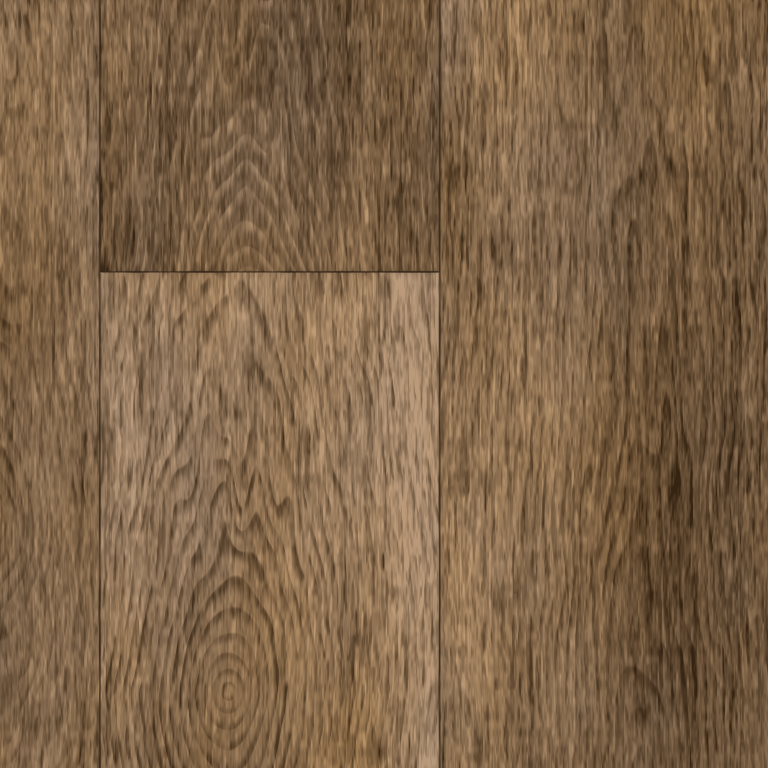
Reproduce this texture procedurally as a Shadertoy shader.

```glsl
// Wide oak floor planks with staggered butt joints and thin dark seams.
// Growth rings are stretched ovals around a heart point in each plank, warped
// by noise; stretched noise adds pores, pale flecks and broad tone changes.

#define PLANK_WIDTH 0.4425
#define PLANK_LENGTH 2.0
#define FIRST_SEAM 0.130
#define FIRST_JOINT 0.646
#define SEAM_HALF_WIDTH 0.0008
#define RING_SPACING 0.0115
#define RING_STRENGTH 0.42
#define PORE_STRENGTH 0.34
#define FLECK_STRENGTH 0.17
#define FIBER_STRENGTH 0.30
#define BLOTCH_STRENGTH 0.50

const vec3 DARK_OAK = vec3(0.255, 0.180, 0.105);
const vec3 LIGHT_OAK = vec3(0.70, 0.567, 0.425);
const vec3 SEAM_COLOR = vec3(0.19, 0.14, 0.095);

struct Plank {
    vec2 heart;      // centre of the ring pattern
    float reach;     // width of the arches as they climb
    float tone;      // 0 dark, 1 light
    float ringDark;  // positive: dark rings, negative: pale rings
    float slope;     // tone change from left to right
};

float hash(vec2 p) {
    vec3 q = fract(p.xyx * vec3(0.1031, 0.1030, 0.0973));
    q += dot(q, q.yzx + 33.33);
    return fract((q.x + q.y) * q.z);
}

float noise(vec2 p) {
    vec2 cell = floor(p), f = fract(p);
    f = f * f * (3.0 - 2.0 * f);
    return mix(mix(hash(cell), hash(cell + vec2(1, 0)), f.x),
               mix(hash(cell + vec2(0, 1)), hash(cell + vec2(1, 1)), f.x), f.y);
}

float fbm(vec2 p) {
    float sum = 0.0, gain = 0.5;
    for (int i = 0; i < 4; i++) {
        sum += gain * noise(p);
        p = p * 2.03 + 17.1;
        gain *= 0.5;
    }
    return sum / 0.9375;
}

Plank choosePlank(float column, float row) {
    if (column < 0.0) return Plank(vec2(-0.02, 0.33), 0.20, 0.62, 0.5, 0.0);
    if (column > 0.0) return Plank(vec2(0.835, -0.05), 0.10, 0.63, 0.75, -0.45);
    if (row < 0.0) return Plank(vec2(0.295, 0.10), 0.20, 0.84, 1.0, 0.15);
    return Plank(vec2(0.325, 0.60), 0.20, 0.42, -0.7, 0.0);
}

// Ring distance: round near the heart, jagged arches further along the plank.
float ringDistance(vec2 p, Plank plank, float seed) {
    vec2 d = p - plank.heart;
    d.x += 0.036 * (fbm(p * vec2(4.0, 5.0) + seed) - 0.5);
    float climb = plank.reach * abs(d.y) * inversesqrt(abs(d.y) + 0.04);
    float jag = noise(p * vec2(45.0, 9.0) + seed) - 0.5;
    climb += 0.024 * jag * smoothstep(0.08, 0.25, abs(d.y));
    return length(vec2(d.x, climb)) + 0.004 * (noise(p * vec2(30.0, 12.0) + seed) - 0.5);
}

// Tone from 0 to 1 of the wood at p.
float woodTone(vec2 p, Plank plank, float seed) {
    vec2 grain = p + vec2(0.008 * noise(p * vec2(4.0, 5.0) + seed), seed);
    float pore = smoothstep(0.60, 0.80, noise(grain * vec2(240.0, 20.0)));
    float finePore = smoothstep(0.58, 0.82, noise(grain * vec2(370.0, 48.0) + 31.0));
    float fleck = smoothstep(0.60, 0.84, noise(grain * vec2(290.0, 34.0) + 61.0));
    float fiber = noise(grain * vec2(470.0, 95.0) + 23.0) - 0.5;
    float streak = fbm(grain * vec2(46.0, 1.8)) - 0.5;
    float blotch = fbm(grain * vec2(7.0, 2.2) + 9.0) - 0.5;

    // Rings have a soft inner and a sharp outer edge, broken up by the pores.
    float r = ringDistance(p, plank, seed);
    float phase = fract(r / RING_SPACING);
    float ring = smoothstep(0.35, 0.80, phase) * (1.0 - smoothstep(0.86, 1.0, phase));
    float broken = smoothstep(0.36, 0.62, noise(grain * vec2(170.0, 30.0) + 5.0));
    float nearHeart = 1.0 - smoothstep(0.08, 0.19, r);
    float knot = 1.0 - smoothstep(0.02, 0.07, r);
    ring *= mix(0.70 * broken, 0.45 + 0.55 * broken, nearHeart) * (1.0 - 0.55 * knot);

    float tone = plank.tone + plank.slope * (p.x - plank.heart.x + 0.04);
    tone += 0.24 * streak + BLOTCH_STRENGTH * blotch + FIBER_STRENGTH * fiber;
    tone -= RING_STRENGTH * plank.ringDark * ring;
    tone -= PORE_STRENGTH * (0.7 * pore + 0.5 * finePore) * (1.0 - 0.4 * nearHeart);
    tone += FLECK_STRENGTH * fleck;
    return tone - 0.06 * nearHeart;
}

void mainImage(out vec4 fragColor, in vec2 fragCoord) {
    vec2 p = fragCoord / iResolution.xy;
    float pixel = 1.0 / min(iResolution.x, iResolution.y);

    // Plank layout: each column shifts its joints by half a plank.
    float across = (p.x - FIRST_SEAM) / PLANK_WIDTH;
    float column = floor(across);
    float along = (p.y - FIRST_JOINT) / PLANK_LENGTH - 0.5 * column;
    float row = floor(along);
    float seed = 40.0 * hash(vec2(column, row) + 7.0);

    // Wood colour, with a warm or grey shift between patches.
    float tone = woodTone(p, choosePlank(column, row), seed) + 0.10 * (p.y - 0.4);
    vec3 color = mix(DARK_OAK, LIGHT_OAK, clamp(tone, -0.1, 1.1));
    float warmth = fbm(p * vec2(9.0, 3.0) + seed) - 0.5;
    color *= 1.0 + warmth * vec3(0.08, 0.0, -0.24);

    // Seams: a dark groove with a faint, uneven shadow beside it.
    vec2 edge = abs(fract(vec2(across, along) + 0.5) - 0.5) * vec2(PLANK_WIDTH, PLANK_LENGTH);
    float d = min(edge.x, edge.y);
    float wear = noise(p * 45.0);
    float groove = 1.0 - smoothstep(-0.5 * pixel, pixel, d - SEAM_HALF_WIDTH);
    color *= 1.0 - 0.20 * wear * exp(-d / 0.003);
    color = mix(color, SEAM_COLOR, groove * (0.55 + 0.35 * wear));

    fragColor = vec4(color, 1.0);
}
```
